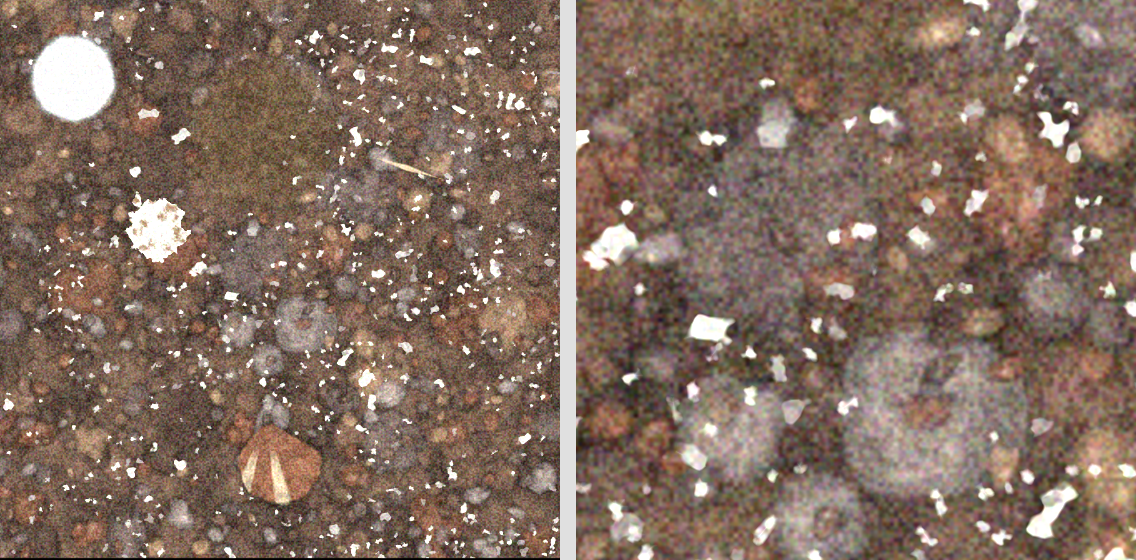
Left: the whole. Right: its middle third, enlarged.
This texture is drawn by a Shadertoy shader. Its source:

```glsl
// Draws a magnified brown sand bed: rounded grains, white shards, a ribbed shell and sensor noise.

// Colours
const vec3 DARK  = vec3(0.36, 0.29, 0.25);
const vec3 BROWN = vec3(0.52, 0.41, 0.34);
const vec3 RUST  = vec3(0.56, 0.38, 0.29);
const vec3 GREY  = vec3(0.50, 0.44, 0.42);
const vec3 TAN   = vec3(0.71, 0.58, 0.46);
const vec3 PALE  = vec3(0.69, 0.64, 0.62);
const vec3 WHITE = vec3(0.98, 0.98, 0.94);
const vec3 OLIVE = vec3(0.45, 0.36, 0.26);
const vec3 CREAM = vec3(0.92, 0.82, 0.68);

// Sizes in canvas units, strengths from 0 to 1
const float EDGE = 0.0022;
const float GRAIN_OPACITY = 0.72;
const float SENSOR_CELLS = 420.0;
const float SENSOR_LUMA = 0.20;
const float SENSOR_CHROMA = 0.16;

// Hash and noise
vec3 hash3(vec2 p) {
    vec3 q = fract(p.xyx * vec3(0.1031, 0.1030, 0.0973));
    q += dot(q, q.yxz + 33.33);
    return fract((q.xxy + q.yzz) * q.zyx);
}

vec3 noise3(vec2 p) {
    vec2 i = floor(p), f = fract(p);
    f = f * f * (3.0 - 2.0 * f);
    return mix(mix(hash3(i), hash3(i + vec2(1, 0)), f.x),
               mix(hash3(i + vec2(0, 1)), hash3(i + vec2(1, 1)), f.x), f.y);
}

float noise(vec2 p) { return noise3(p).x; }

float fbm(vec2 p) {
    float sum = 0.0, amp = 0.53;
    for (int i = 0; i < 4; i++) {
        sum += amp * noise(p);
        p = p * 2.07 + 17.3;
        amp *= 0.5;
    }
    return sum;
}

vec2 rotate(vec2 p, float a) {
    float c = cos(a), s = sin(a);
    return vec2(c * p.x - s * p.y, s * p.x + c * p.y);
}

float fill(float d, float soft) { return 1.0 - smoothstep(-soft, soft, d); }

vec3 grainColour(float t) {
    if (t < 0.26) return DARK;
    if (t < 0.50) return BROWN;
    if (t < 0.66) return RUST;
    if (t < 0.84) return GREY;
    return t < 0.93 ? TAN : PALE;
}

// Rounded, translucent grains with dark rims
void addGrains(inout vec3 col, vec2 uv, float count, float density, float seed, float mottle) {
    vec2 p = uv * count, cell = floor(p);
    float soft = 2.0 * EDGE * count;
    for (int j = -1; j <= 1; j++)
    for (int i = -1; i <= 1; i++) {
        vec2 id = cell + vec2(i, j);
        vec3 a = hash3(id + seed), b = hash3(id + seed + 71.0);
        if (a.z > density) continue;
        vec2 q = rotate(p - id - 0.5 - 0.7 * (a.xy - 0.5), 6.283 * b.x);
        q.y *= mix(1.0, 1.6, b.y);
        float radius = mix(0.26, 0.55, b.z);
        float d = length(q) - radius * (0.8 + 0.4 * noise(q * 3.5 + id * 7.0));
        vec3 body = grainColour(fract(b.x * 7.3 + b.z * 5.1)) * (0.70 + 0.6 * mottle);
        body *= 1.08 - 0.25 * smoothstep(-0.5 * radius, 0.0, d);
        float glint = fill(length(q - 0.25 * radius) - 0.22 * radius, 0.25 * radius);
        body += 0.22 * glint * step(0.6, b.y);
        col *= 1.0 - 0.22 * exp(-abs(d) / soft);
        col = mix(col, body, GRAIN_OPACITY * fill(d, soft));
    }
}

// Angular bright shards gathered in loose clusters
void addShards(inout vec3 col, vec2 uv, float count, float density, float seed) {
    vec2 p = uv * count, cell = floor(p);
    for (int j = -1; j <= 1; j++)
    for (int i = -1; i <= 1; i++) {
        vec2 id = cell + vec2(i, j);
        vec3 a = hash3(id + seed), b = hash3(id + seed + 37.0);
        float cluster = smoothstep(0.25, 0.75, noise(id / count * 9.0 + 4.0));
        if (a.z > density * (0.25 + 1.5 * cluster)) continue;
        vec2 q = rotate(p - id - 0.5 - 0.8 * (a.xy - 0.5), 6.283 * b.x);
        vec2 size = vec2(mix(0.14, 0.42, b.y * b.y), mix(0.07, 0.2, b.z));
        q.y += 0.4 * q.x * (b.x - 0.5);
        vec2 e = abs(q) - size;
        float d = max(max(e.x, e.y), 0.7 * (e.x + e.y) + 0.06);
        d += 0.22 * (noise(q * 6.0 + id * 5.0) - 0.5);
        vec3 tone = mix(PALE, WHITE * 1.05, smoothstep(0.0, 0.55, fract(b.x * 9.7 + b.y)));
        col = mix(col, tone, 0.95 * fill(d, EDGE * count * 0.8));
    }
}

// Signed distance of a disc with a rough outline
float blob(vec2 uv, vec2 centre, float radius, float rough) {
    return length(uv - centre) - radius + rough * (fbm(uv * 45.0) - 0.5);
}

// Fan of cream ribs spreading down from the hinge
void addShell(inout vec3 col, vec2 uv, float mottle) {
    vec2 q = rotate(uv - vec2(0.475, 0.25), -0.18);
    float angle = atan(q.x, -q.y);
    float disc = blob(uv, vec2(0.5, 0.172), 0.072, 0.012);
    float d = max(disc, (abs(angle) - 0.85) * length(q));
    float ribs = smoothstep(0.1, 0.7, sin(angle * 12.0 + 1.2));
    ribs *= smoothstep(0.04, 0.09, length(q)) * (1.0 - smoothstep(0.25, 0.55, angle));
    vec3 body = mix(RUST * 1.12, CREAM, ribs) * (0.72 + 0.55 * mottle);
    col *= 1.0 - 0.35 * exp(-abs(d) / 0.006);
    col = mix(col, body, fill(d, EDGE * 1.5));
}

void mainImage(out vec4 fragColor, in vec2 fragCoord) {
    vec2 uv = fragCoord / iResolution.xy;
    float mottle = fbm(uv * 70.0);

    // Matrix and grains, large to small
    vec3 col = mix(DARK, BROWN, smoothstep(0.25, 0.7, fbm(uv * 14.0)));
    col *= 0.78 + 0.44 * mottle;
    addGrains(col, uv, 8.0, 0.55, 11.0, mottle);
    addGrains(col, uv, 15.0, 0.55, 53.0, mottle);
    addGrains(col, uv, 30.0, 0.45, 97.0, mottle);

    // Smooth olive clod
    float clod = fill(blob(uv, vec2(0.47, 0.76), 0.125, 0.10), 0.03);
    col = mix(col, OLIVE * (0.75 + 0.5 * mottle), 0.8 * clod);

    // Shards
    float open = 1.0 - 0.65 * clod;
    addShards(col, uv, 24.0, 0.17 * open, 131.0);
    addShards(col, uv, 50.0, 0.23 * open, 173.0);

    // Bright disc, crumbly lump, shell and needle
    float disc = blob(uv, vec2(0.13, 0.86), 0.075, 0.010);
    col = mix(col, vec3(0.72, 0.78, 0.80), 0.6 * fill(disc - 0.003, 0.006));
    col = mix(col, vec3(1.0), fill(disc + 0.002, 0.004));
    float lump = blob(uv, vec2(0.278, 0.592), 0.052, 0.07);
    col = mix(col, mix(TAN, WHITE * 1.05, smoothstep(0.25, 0.5, mottle)), fill(lump, EDGE));
    addShell(col, uv, mottle);
    vec2 n = rotate(uv - vec2(0.727, 0.70), 0.31);
    float needle = abs(n.y) - 0.005 * (1.0 - abs(n.x) / 0.055);
    col = mix(col, CREAM * 1.05, fill(needle, EDGE));

    // Sensor noise and dark bottom edge
    vec3 s = noise3(uv * SENSOR_CELLS) - 0.5;
    float luma = noise(uv * SENSOR_CELLS * 0.8 + 211.0) - 0.5;
    col = col * 1.06 + SENSOR_LUMA * luma + SENSOR_CHROMA * s;
    col *= smoothstep(0.002, 0.005, uv.y);
    fragColor = vec4(clamp(col, 0.0, 1.0), 1.0);
}
```
